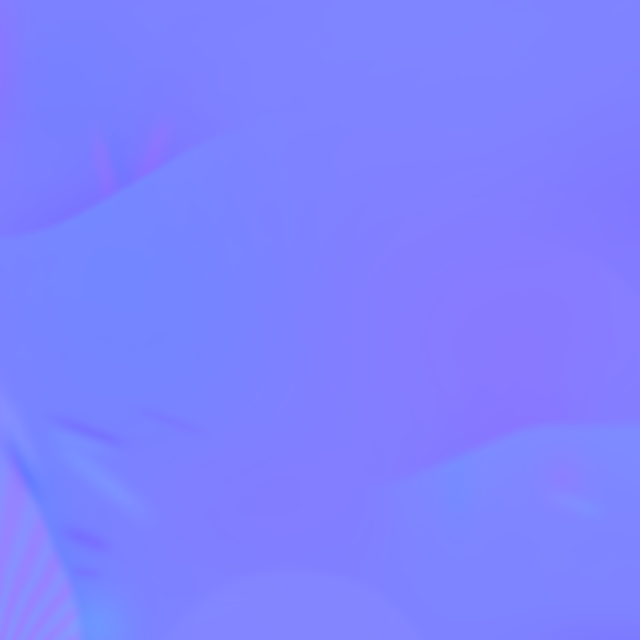
Write a WebGL 2 fragment shader that draws this texture map.

```glsl
#version 300 es
precision highp float;
// Draws a tangent-space normal map of softly draped cloth with a few folds.

uniform vec2 u_resolution;
out vec4 outColor;

// Soft elliptical patch, 1 at its centre.
float patchAt(vec2 p, vec2 centre, vec2 radius) {
    vec2 q = (p - centre) / radius;
    return exp(-dot(q, q));
}

// Soft stroke from a to b that tapers towards both ends.
float stroke(vec2 p, vec2 a, vec2 b, float width) {
    vec2 along = b - a;
    float t = clamp(dot(p - a, along) / dot(along, along), 0.0, 1.0);
    float d = length(p - a - along * t) / width;
    return exp(-d * d) * smoothstep(0.0, 0.4, t) * smoothstep(1.0, 0.6, t);
}

// Layered, mutually warped sines, roughly -1 to 1.
float ripple(vec2 p) {
    float sum = 0.0, amplitude = 0.5;
    for (int i = 0; i < 5; i++) {
        p += 0.6 * sin(p.yx * 1.3 + float(i) * 2.1);
        sum += amplitude * sin(p.x) * cos(p.y);
        p = mat2(1.3, 1.1, -1.1, 1.3) * p;
        amplitude *= 0.55;
    }
    return sum;
}

// Broad tilts of the cloth.
vec2 broadSlope(vec2 p) {
    vec2 s = vec2(0.5, 0.506);
    s += vec2(-0.046, 0.016) * patchAt(p, vec2(0.2, 0.53), vec2(0.25, 0.24));
    s += vec2(0.032, -0.028) * patchAt(p, vec2(0.78, 0.48), vec2(0.28, 0.22));
    s += vec2(0.0, 0.013) * patchAt(p, vec2(0.7, 0.95), vec2(0.4, 0.25));
    s += vec2(-0.005, -0.03) * patchAt(p, vec2(1.02, 0.69), vec2(0.16, 0.12));
    s += vec2(-0.03, -0.004) * patchAt(p, vec2(0.1, 0.88), vec2(0.16, 0.14));
    s += vec2(0.05, -0.035) * patchAt(p, vec2(0.0, 0.9), vec2(0.035, 0.14));
    s += vec2(0.012, -0.016) * patchAt(p, vec2(0.42, 0.22), vec2(0.2, 0.1));
    s += vec2(-0.01, -0.03) * patchAt(p, vec2(0.96, 0.0), vec2(0.12, 0.03));
    return s;
}

// Upper-left fold: shaded hollow above a crisp diagonal crease.
vec2 upperFold(vec2 p) {
    float d = p.y - 0.63 - 0.17 * smoothstep(0.0, 0.42, p.x) - 0.003 * ripple(p * 25.0);
    float above = smoothstep(-0.008, 0.01, d);
    float reach = smoothstep(0.42, 0.2, p.x) * smoothstep(-0.12, 0.14, p.x);
    vec2 s = vec2(0.012, -0.07) * above * exp(-max(d, 0.0) / 0.075) * reach;
    s += vec2(-0.006, 0.014) * (1.0 - above) * exp(min(d, 0.0) / 0.09) * reach;
    float pinch = stroke(p, vec2(0.145, 0.82), vec2(0.18, 0.66), 0.014)
                + stroke(p, vec2(0.27, 0.84), vec2(0.215, 0.69), 0.016);
    float hollow = stroke(p, vec2(0.165, 0.82), vec2(0.205, 0.67), 0.016);
    return s + above * (vec2(0.06, -0.015) * pinch - vec2(0.03, 0.0) * hollow);
}

// Lower-right fold with a lit shoulder and a small dent.
vec2 lowerFold(vec2 p) {
    float d = p.y - 0.245 - 0.09 * smoothstep(0.58, 0.86, p.x) - 0.004 * ripple(p * 22.0);
    float above = smoothstep(-0.014, 0.014, d);
    float reach = smoothstep(0.52, 0.76, p.x);
    vec2 s = vec2(0.012, -0.032) * above * exp(-max(d, 0.0) / 0.06) * reach
             * smoothstep(0.98, 0.8, p.x);
    s += vec2(-0.024, 0.056) * (1.0 - above) * exp(min(d, 0.0) / 0.14) * reach;
    s += vec2(-0.03, 0.01) * patchAt(p, vec2(0.715, 0.24), vec2(0.025, 0.07));
    s += vec2(0.045, -0.025) * patchAt(p, vec2(0.88, 0.25), vec2(0.035, 0.045));
    s += vec2(-0.01, 0.04) * stroke(p, vec2(0.84, 0.235), vec2(0.96, 0.19), 0.014);
    return s;
}

// Lower-left gather: a steep bend, pale streaked edge and sharp wrinkles.
vec2 gather(vec2 p) {
    float d = p.x - 0.125 + 0.125 * smoothstep(0.0, 0.4, p.y) - 0.005 * ripple(p * 18.0);
    float zone = smoothstep(0.42, 0.25, p.y);
    float right = smoothstep(-0.012, 0.012, d);
    float fan = atan(p.x + 0.04, p.y + 0.12);
    float streak = sin(fan * 42.0 + 2.0 * ripple(p * 9.0));
    vec2 pale = vec2(0.06, 0.03) + vec2(0.026, -0.026) * streak;
    vec2 steep = vec2(-0.07, 0.012) * exp(-max(d, 0.0) / 0.07);
    vec2 s = zone * mix(pale, steep, right);
    // Lit ridges and shaded furrows fanning out to the right.
    s += vec2(0.01, 0.06) * stroke(p, vec2(0.06, 0.33), vec2(0.26, 0.17), 0.018);
    s += vec2(-0.02, 0.07) * patchAt(p, vec2(0.155, 0.02), vec2(0.05, 0.05));
    s += vec2(0.05, 0.04) * stroke(p, vec2(-0.02, 0.42), vec2(0.07, 0.24), 0.016);
    s += vec2(-0.06, -0.05) * stroke(p, vec2(-0.01, 0.34), vec2(0.07, 0.2), 0.013);
    s += vec2(-0.01, -0.06) * stroke(p, vec2(0.06, 0.355), vec2(0.22, 0.297), 0.01);
    s += vec2(0.0, 0.03) * stroke(p, vec2(0.05, 0.335), vec2(0.21, 0.28), 0.011);
    s += vec2(0.0, -0.03) * stroke(p, vec2(0.19, 0.37), vec2(0.34, 0.315), 0.009);
    s += vec2(0.0, -0.07) * stroke(p, vec2(0.08, 0.18), vec2(0.19, 0.135), 0.013);
    s += vec2(0.01, -0.05) * stroke(p, vec2(0.1, 0.11), vec2(0.17, 0.1), 0.009);
    return s;
}

void main() {
    vec2 p = gl_FragCoord.xy / u_resolution;
    vec2 slope = broadSlope(p) + upperFold(p) + lowerFold(p) + gather(p);

    // Faint rounded swells at the bottom and the right edge.
    float dome = length((p - vec2(0.46, -0.08)) / vec2(0.22, 0.19));
    slope += vec2(0.012, 0.016) * smoothstep(1.06, 0.94, dome);
    float shoulder = 0.62 - 4.0 * pow(max(p.x - 0.85, 0.0), 2.0) - p.y;
    slope += vec2(0.014, 0.008) * smoothstep(-0.012, 0.012, shoulder)
             * exp(-max(shoulder, 0.0) / 0.1) * smoothstep(0.8, 0.95, p.x);

    // Fine slanted weave ripples, strongest on the left.
    float fine = ripple(mat2(0.9, -0.4, 0.4, 0.9) * p * vec2(14.0, 34.0));
    slope += vec2(0.002, 0.004) * fine * mix(1.0, 0.4, smoothstep(0.2, 0.6, p.x));
    slope += 0.004 * vec2(ripple(p * 6.0), ripple(p * 6.0 + 4.0));

    outColor = vec4(slope, 1.0, 1.0);
}
```
